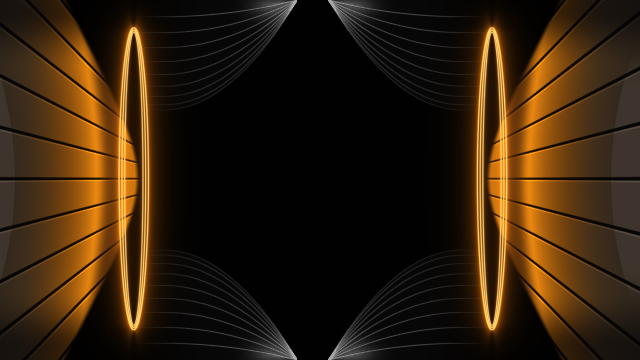
Write a Shadertoy shader that draws this background.

```glsl
const vec2 CENTER = vec2(-0.0197, 0.0035);   // mirror axis, in canvas heights
const float RING_X = 0.4975;
const vec2 RING_SIZE = vec2(0.0405, 0.419);
const int RING_STROKES = 3;
const float RING_GAP = 0.0075;
const float VANISH_X = 0.314;                // where the wall seams converge
const float SEAM_SLOPE = 0.258;
const float SEAM_COUNT = 6.5;
const float TIP_X = 0.043;                   // where the curved ribs converge
const vec2 RIB_SIZE = vec2(0.37, 0.305);
const int RIB_COUNT = 9;

const vec3 BLACK = vec3(0.006, 0.004, 0.004);
const vec3 GRAY = vec3(0.21, 0.18, 0.155);
const vec3 BROWN = vec3(0.31, 0.16, 0.035);
const vec3 AMBER = vec3(0.90, 0.52, 0.06);
const vec3 GLOW = vec3(0.80, 0.40, 0.03);
const vec3 CREAM = vec3(1.0, 0.88, 0.52);
const vec3 SILVER = vec3(0.66, 0.66, 0.67);

float hash(float n) {
    return fract(sin(n * 127.1) * 43758.5453);
}

float stroke(float d, float halfWidth) {
    float px = 0.9 / iResolution.y;
    return 1.0 - smoothstep(halfWidth - px, halfWidth + px, abs(d));
}

float ellipseDistance(vec2 p, vec2 r) {
    float f = length(p / r);
    return f * (f - 1.0) / max(length(p / (r * r)), 1e-4);
}

// Panelled side wall lit by a vertical amber band
vec3 wallColor(vec2 q) {
    float bend = q.y * q.y;
    float reach = max(q.x - VANISH_X, 0.01);
    float index = q.y / (reach * SEAM_SLOPE);
    float vertical = 1.0 - smoothstep(0.30, 0.47, abs(q.y));

    // Band: sharp on the inside, slow falloff on the outside
    float side = q.x - (0.603 + 0.28 * bend);
    float band = side < 0.0 ? exp(-pow(side / 0.027, 2.0)) : exp(-side / 0.085);
    vec3 col = mix(BROWN * 0.75, GRAY * 0.72, smoothstep(0.64, 0.82, q.x));
    col *= mix(0.45, 1.0, vertical);
    col = mix(col, AMBER, band * mix(0.18, 0.95, vertical));

    // Amber reflection seen through the ring
    float lens = 1.0 - smoothstep(0.51, 0.55, q.x);
    col = mix(col, AMBER * 0.75, lens * (1.0 - smoothstep(0.12, 0.2, abs(q.y))));

    // Pale curved panel at the outer edge
    float panel = smoothstep(-0.002, 0.002, q.x - 0.828 - 0.5 * bend);
    col = mix(col, GRAY * 1.12, panel * (1.0 - smoothstep(0.24, 0.36, abs(q.y))));

    // Dark radial seams with a thin lit edge
    float nearest = floor(index + 0.5);
    float slope = SEAM_SLOPE * nearest;
    float d = (q.y - slope * reach) / sqrt(1.0 + slope * slope);
    float width = 0.0012 + 0.0065 * reach;
    col += col * 0.45 * stroke(d + width * 1.5, width * 0.5);
    col = mix(col, BLACK, 0.93 * stroke(d, width));

    float edge = 0.40 + length(vec2(0.084, 0.55 * q.y));
    float mask = smoothstep(-0.004, 0.012, q.x - edge);
    mask *= 1.0 - smoothstep(SEAM_COUNT - 1.0, SEAM_COUNT + 0.5, abs(index));
    return col * mask;
}

// Curved metallic ribs gathered at the top and bottom edges
vec3 ribColor(vec2 q) {
    float h = 0.5 - abs(q.y + CENTER.y);
    float s = clamp((q.x - TIP_X) / RIB_SIZE.x, 0.0, 1.0);
    float profile = RIB_SIZE.y * s * (2.0 - s);
    float steep = 2.0 * RIB_SIZE.y / RIB_SIZE.x * (1.0 - s);
    float level = h / max(profile, 0.001);
    float inside = smoothstep(0.0, 0.003, q.x - TIP_X) * (1.0 - smoothstep(0.97, 1.02, level));
    float fade = 1.0 - smoothstep(0.28, 0.52, q.x);

    float light = 0.035 * inside * fade;
    for (int i = 0; i < RIB_COUNT; i++) {
        float t = float(i) / float(RIB_COUNT);
        float k = 1.0 - pow(t, 1.4);
        float d = (h - profile * k) / sqrt(1.0 + steep * steep * k * k);
        float shine = mix(0.2, 0.48, t) + 0.25 * exp(-s * 4.0);
        light += stroke(d, 0.0011) * shine * fade * step(TIP_X, q.x);
    }

    // Brushed highlight near the tip
    float streak = 0.45 + 0.55 * hash(floor(level * 22.0));
    vec2 spot = vec2((q.x - 0.105) / 0.065, h / 0.055);
    light += inside * streak * 0.65 * exp(-dot(spot, spot));
    return SILVER * min(light, 1.0);
}

void mainImage(out vec4 fragColor, in vec2 fragCoord) {
    vec2 q = (fragCoord - 0.5 * iResolution.xy) / iResolution.y - CENTER;
    q.x = abs(q.x);
    vec3 col = BLACK + wallColor(q) + ribColor(q);

    // Soft halo along the ring
    vec2 p = q - vec2(RING_X, 0.0);
    float bulge = RING_SIZE.x * sqrt(max(1.0 - pow(p.y / RING_SIZE.y, 2.0), 0.0));
    float away = length(vec2(max(abs(p.x) - bulge, 0.0), max(abs(p.y) - 0.40, 0.0)));
    float ringD = ellipseDistance(p, RING_SIZE);
    float halo = 0.46 * exp(-away / 0.031) * (ringD < 0.0 ? 0.35 : 1.0);
    col += GLOW * halo;

    // Nested neon tubes
    for (int i = 0; i < RING_STROKES; i++) {
        vec2 size = RING_SIZE - vec2(RING_GAP, 0.006) * float(i);
        float d = ellipseDistance(p, size);
        col += GLOW * 0.42 * exp(-abs(d) / 0.005);
        col = mix(col, CREAM, 0.9 * stroke(d, 0.0017));
    }
    fragColor = vec4(min(col, 1.0), 1.0);
}
```
